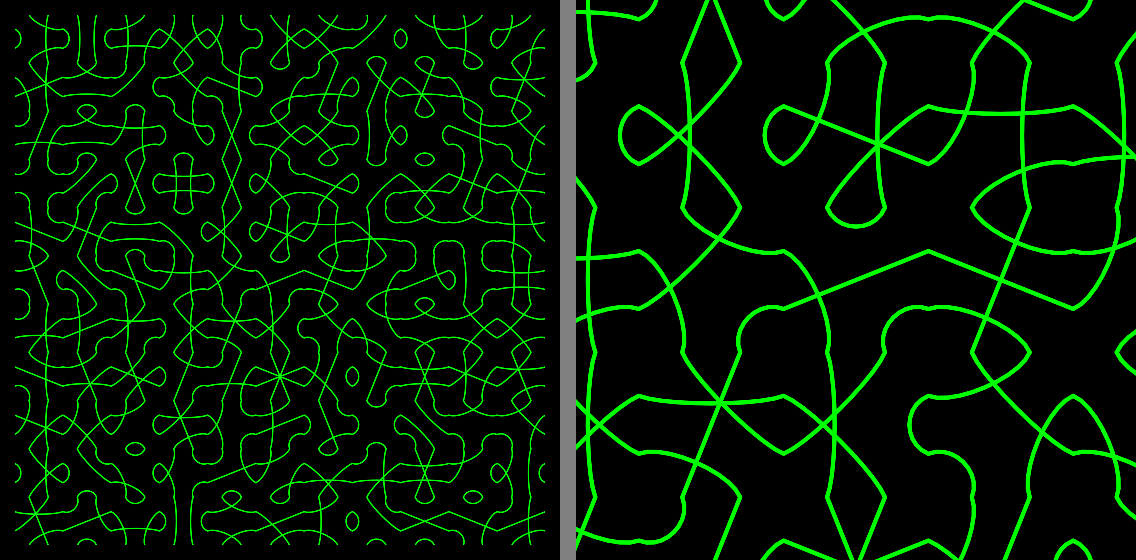
Left: the whole. Right: its middle third, enlarged.
Reproduce this pattern procedurally as a Shadertoy shader.

```glsl
// Truchet grid of thin green strands: each tile joins its eight edge ports in random pairs.
#define TILES 11.0
#define MARGIN 0.026
#define LINE_WIDTH 0.0026
#define PORT_OFFSET 0.2
#define CENTRE_PULL 0.35
#define SEGMENTS 10
#define SEED 17u
#define STRAND_COLOR vec3(0.0, 1.0, 0.0)
#define GROUND_COLOR vec3(0.0)

// Integer hash, advanced in place as a random generator
uint nextRandom(inout uint state) {
    state = state * 747796405u + 2891336453u;
    uint word = ((state >> ((state >> 28u) + 4u)) ^ state) * 277803737u;
    return (word >> 22u) ^ word;
}

// Two ports on each side of a unit tile centred on the origin
vec2 portPosition(int port) {
    vec2 p = vec2(port % 2 == 0 ? -PORT_OFFSET : PORT_OFFSET, -0.5);
    int side = port / 2;
    if (side % 2 == 1) p = vec2(-p.y, p.x);
    return side < 2 ? p : -p;
}

float segmentDistance(vec2 p, vec2 a, vec2 b) {
    vec2 ab = b - a;
    float t = clamp(dot(p - a, ab) / dot(ab, ab), 0.0, 1.0);
    return length(p - a - ab * t);
}

// Cubic Bezier whose handles point from each port to the tile centre
vec2 strandPoint(vec2 a, vec2 b, float t) {
    float s = 1.0 - t;
    float handle = 3.0 * (1.0 - CENTRE_PULL);
    return a * s * s * (s + handle * t) + b * t * t * (t + handle * s);
}

float strandDistance(vec2 p, vec2 a, vec2 b) {
    float nearest = 1e3;
    vec2 previous = a;
    for (int i = 1; i <= SEGMENTS; i++) {
        vec2 current = strandPoint(a, b, float(i) / float(SEGMENTS));
        nearest = min(nearest, segmentDistance(p, previous, current));
        previous = current;
    }
    return nearest;
}

// Shuffle the ports, then link them two by two
float tileDistance(vec2 p, uvec2 cell) {
    uint state = (cell.x * 1597334677u) ^ (cell.y * 3812015801u) ^ (SEED * 668265263u);
    nextRandom(state);
    int ports[8] = int[8](0, 1, 2, 3, 4, 5, 6, 7);
    for (int i = 7; i > 0; i--) {
        int j = int(nextRandom(state) % uint(i + 1));
        int swapped = ports[i];
        ports[i] = ports[j];
        ports[j] = swapped;
    }
    float nearest = 1e3;
    for (int i = 0; i < 8; i += 2) {
        nearest = min(nearest, strandDistance(p, portPosition(ports[i]), portPosition(ports[i + 1])));
    }
    return nearest;
}

void mainImage(out vec4 fragColor, in vec2 fragCoord) {
    float canvas = min(iResolution.x, iResolution.y);
    vec2 uv = (fragCoord - 0.5 * iResolution.xy) / canvas + 0.5;

    // Grid inside an empty frame
    float tileSize = (1.0 - 2.0 * MARGIN) / TILES;
    vec2 grid = (uv - MARGIN) / tileSize;
    vec2 cell = floor(grid);
    bool inside = all(greaterThanEqual(cell, vec2(0.0))) && all(lessThan(cell, vec2(TILES)));

    // Crisp strands with a narrow smooth edge
    float coverage = 0.0;
    if (inside) {
        float d = tileDistance(fract(grid) - 0.5, uvec2(cell)) * tileSize;
        float softness = 0.35 / canvas;
        coverage = 1.0 - smoothstep(-softness, softness, d - 0.5 * LINE_WIDTH);
    }
    fragColor = vec4(mix(GROUND_COLOR, STRAND_COLOR, coverage), 1.0);
}
```
